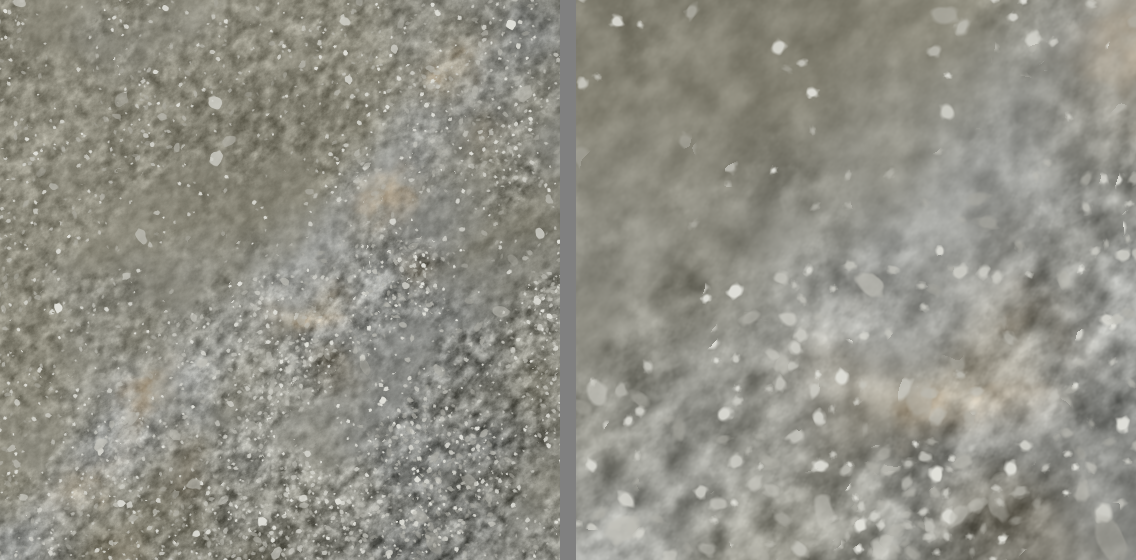
Left: the whole. Right: its middle third, enlarged.
A WebGL 2 fragment shader for this texture:

```glsl
#version 300 es
precision highp float;
// Weathered stone: an olive upper left and a cooler, rougher lower right,
// split by a pale diagonal vein. Layered value noise gives the mottled grain;
// jittered cell grids scatter bright mineral flecks over it.

uniform vec2 u_resolution;
out vec4 outColor;

const vec3 OLIVE = vec3(0.535, 0.525, 0.470);
const vec3 SLATE = vec3(0.515, 0.520, 0.505);
const vec3 CREAM = vec3(0.740, 0.705, 0.630);
const vec3 OCHRE = vec3(0.700, 0.600, 0.460);
const vec3 STAIN = vec3(0.420, 0.385, 0.310);
const vec3 FLECK_DULL = vec3(0.670, 0.665, 0.630);
const vec3 FLECK_BRIGHT = vec3(0.880, 0.880, 0.855);
const float GRAIN_SCALE = 72.0;
const float GRAIN_CONTRAST = 0.52;
const float CLOUD_CONTRAST = 0.20;
const float EDGE_SOFTNESS = 0.0015;
const int PATCH_COUNT = 5;
const mat2 DIAGONAL = mat2(0.7071, -0.7071, 0.7071, 0.7071);
const mat2 OCTAVE_TURN = mat2(0.8, 0.6, -0.6, 0.8);

// Integer hash: cell and seed to three values in 0..1
vec3 hash3(vec2 cell, int seed) {
    uvec3 v = uvec3(ivec3(ivec2(cell), seed)) * 1664525u + 1013904223u;
    v.x += v.y * v.z;
    v.y += v.z * v.x;
    v.z += v.x * v.y;
    v ^= v >> 16u;
    v.x += v.y * v.z;
    v.y += v.z * v.x;
    v.z += v.x * v.y;
    return vec3(v >> 8u) / 16777216.0;
}

float valueNoise(vec2 p, int seed) {
    vec2 i = floor(p), f = fract(p);
    f = f * f * (3.0 - 2.0 * f);
    float low = mix(hash3(i, seed).x, hash3(i + vec2(1, 0), seed).x, f.x);
    float high = mix(hash3(i + vec2(0, 1), seed).x, hash3(i + vec2(1, 1), seed).x, f.x);
    return mix(low, high, f.y);
}

float fbm(vec2 p, int seed) {
    float sum = 0.0, weight = 0.5;
    for (int k = 0; k < 4; k++) {
        sum += weight * valueNoise(p, seed + k);
        p = OCTAVE_TURN * p * 2.03 + 7.3;
        weight *= 0.5;
    }
    return sum / 0.9375;
}

// Scattered rounded chips: x = coverage, y = brightness
vec2 flecks(vec2 uv, float scale, float density, vec2 radii, int seed) {
    vec2 p = uv * scale, cell = floor(p), result = vec2(0.0);
    float soft = EDGE_SOFTNESS * scale;
    for (int y = -1; y <= 1; y++) {
        for (int x = -1; x <= 1; x++) {
            vec2 id = cell + vec2(x, y);
            vec3 place = hash3(id, seed), look = hash3(id, seed + 50);
            if (place.z > density) continue;
            vec2 d = p - id - place.xy;
            float angle = look.x * 3.1416, c = cos(angle), s = sin(angle);
            d = mat2(c, -s, s, c) * d * vec2(mix(0.65, 1.0, look.y), 1.15);
            float radius = mix(radii.x, radii.y, look.z * look.z);
            float wobble = 1.0 + 0.5 * (valueNoise(d / radius * 1.4 + place.xy * 90.0, seed) - 0.5);
            float cover = 1.0 - smoothstep(radius - soft, radius + soft, length(d) * wobble);
            cover *= mix(0.45, 1.0, look.y);
            if (cover > result.x) result = vec2(cover, look.y);
        }
    }
    return result;
}

vec3 addFlecks(vec3 color, vec2 fleck) {
    return mix(color, mix(FLECK_DULL, FLECK_BRIGHT, fleck.y), fleck.x);
}

void main() {
    vec2 uv = gl_FragCoord.xy / u_resolution.y;
    vec2 along = DIAGONAL * uv; // x runs up the vein, y across it
    vec2 warp = vec2(fbm(uv * 9.0, 11), fbm(uv * 9.0, 21)) - 0.5;

    // Broad zones
    float cloud = fbm(along * vec2(3.5, 6.0) + 3.0, 31);
    float side = smoothstep(-0.15, 0.50, uv.x - uv.y + 0.8 * (cloud - 0.5));
    float vein = exp(-pow((along.y + 0.01 + 0.10 * warp.x) / 0.07, 2.0));
    float film = smoothstep(0.50, 0.68, fbm(along * vec2(5.0, 8.0) + 17.0, 41));
    float cool = clamp(0.75 * side + 0.5 * vein + 1.6 * (fbm(uv * 4.0, 51) - 0.5), 0.0, 1.0);
    vec3 color = mix(OLIVE, SLATE, cool);
    color += CLOUD_CONTRAST * (cloud - 0.5) + 0.035 * vein;

    // Pale and stained patches strung along the vein
    for (int i = 0; i < PATCH_COUNT; i++) {
        vec3 h = hash3(vec2(i, 5), 61);
        float t = (float(i) + 0.3 + 0.5 * h.x) / float(PATCH_COUNT);
        vec2 center = vec2(1.38 * t, 0.14 * (h.y - 0.5));
        vec2 d = along - center + 0.10 * warp;
        float pale = exp(-dot(d * vec2(16.0, 30.0), d * vec2(16.0, 30.0)));
        vec2 e = d + vec2(0.03, 0.08 + 0.05 * h.z);
        float dark = exp(-dot(e * 23.0, e * 23.0));
        float rust = smoothstep(0.52, 0.72, fbm(uv * 22.0, 66));
        color = mix(color, mix(CREAM, OCHRE, 0.7 * rust), 0.65 * pale);
        color = mix(color, STAIN, 0.55 * dark * h.z);
    }

    // Fine mottling, muted where a smooth film covers the stone
    float rough = mix(0.80, 1.25, side) * (1.0 - 0.55 * film);
    float grain = fbm(along * vec2(0.85, 1.1) * GRAIN_SCALE, 71) - 0.5;
    color += GRAIN_CONTRAST * rough * grain;

    // Flecks from dust to chips, gathered in clusters
    float cluster = smoothstep(0.30, 0.70, fbm(uv * 13.0, 81));
    float density = mix(0.20, 0.58, side) * mix(0.35, 1.3, cluster) * (1.0 - 0.75 * film);
    color = addFlecks(color, flecks(uv, 100.0, density, vec2(0.16, 0.46), 91));
    color = addFlecks(color, flecks(along + 2.0, 52.0, 0.50 * density, vec2(0.12, 0.36), 92));
    color = addFlecks(color, flecks(uv, 19.0, 0.07 + 0.07 * side, vec2(0.12, 0.26), 93));

    outColor = vec4(clamp(color, 0.0, 1.0), 1.0);
}
```
